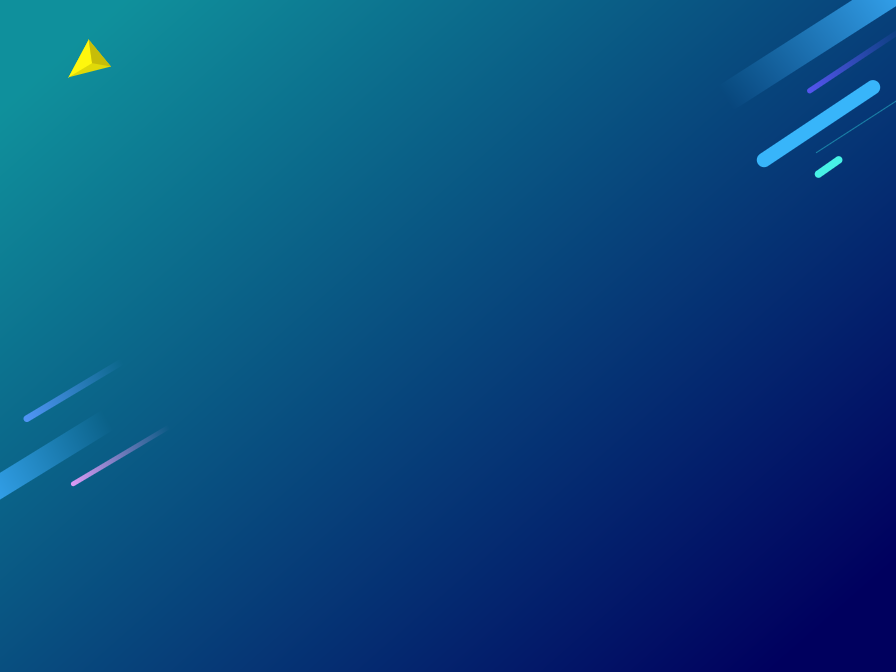
This background is drawn by a WebGL 1 fragment shader. Its source:

```glsl
precision highp float;
uniform vec2 u_resolution;

// Antialiased coverage from a distance that is positive inside
float coverage(float inside) {
  return clamp(inside * u_resolution.y + 0.5, 0.0, 1.0);
}

// Rounded bar from head to tail, its opacity falling to tailAlpha
float bar(vec2 p, vec2 head, vec2 tail, float radius, float tailAlpha) {
  vec2 axis = tail - head;
  float along = clamp(dot(p - head, axis) / dot(axis, axis), 0.0, 1.0);
  float dist = length(p - head - axis * along);
  return coverage(radius - dist) * mix(1.0, tailAlpha, along);
}

// Distance to the left side of the line from a to b
float leftOf(vec2 p, vec2 a, vec2 b) {
  vec2 dir = normalize(b - a);
  return dir.x * (p.y - a.y) - dir.y * (p.x - a.x);
}

// Triangle with counterclockwise corners
float triangle(vec2 p, vec2 a, vec2 b, vec2 c) {
  return coverage(min(leftOf(p, a, b), min(leftOf(p, b, c), leftOf(p, c, a))));
}

void main() {
  vec2 uv = gl_FragCoord.xy / u_resolution;
  vec2 p = gl_FragCoord.xy / u_resolution.y;

  // Diagonal gradient from navy to teal
  float light = 0.54 * (1.0 - uv.x) + 0.46 * uv.y;
  light = clamp((light - 0.5) * 1.18 + 0.5, 0.0, 1.0);
  vec3 color = mix(vec3(0.0, 0.0, 0.37), vec3(0.06, 0.565, 0.61), light);

  // Upper right bars
  vec3 skyBlue = vec3(0.2, 0.63, 0.92);
  color = mix(color, skyBlue, bar(p, vec2(1.333, 1.016), vec2(1.08, 0.854), 0.0214, 0.0));
  color = mix(color, vec3(0.33, 0.33, 0.93), bar(p, vec2(1.205, 0.865), vec2(1.345, 0.958), 0.004, 0.0));
  color = mix(color, vec3(0.22, 0.71, 0.98), bar(p, vec2(1.137, 0.762), vec2(1.299, 0.87), 0.0108, 1.0));
  color = mix(color, vec3(0.1, 0.5, 0.65), bar(p, vec2(1.215, 0.773), vec2(1.345, 0.857), 0.0008, 1.0));
  color = mix(color, vec3(0.28, 0.95, 0.9), bar(p, vec2(1.218, 0.741), vec2(1.248, 0.762), 0.0056, 1.0));

  // Lower left bars
  color = mix(color, vec3(0.31, 0.58, 0.96), bar(p, vec2(0.04, 0.377), vec2(0.182, 0.462), 0.005, 0.0));
  color = mix(color, skyBlue, bar(p, vec2(-0.017, 0.266), vec2(0.16, 0.375), 0.017, 0.0));
  color = mix(color, vec3(0.85, 0.6, 0.95), bar(p, vec2(0.109, 0.28), vec2(0.252, 0.365), 0.0035, 0.0));

  // Yellow pyramid: base face, then lit left and shaded right faces
  vec2 apex = vec2(0.132, 0.941);
  vec2 left = vec2(0.102, 0.885);
  vec2 right = vec2(0.165, 0.901);
  vec2 ridge = vec2(0.137, 0.906);
  color = mix(color, vec3(0.88, 0.85, 0.03), triangle(p, apex, left, right));
  color = mix(color, vec3(1.0, 0.97, 0.05), triangle(p, apex, left, ridge));
  color = mix(color, vec3(0.78, 0.74, 0.03), triangle(p, apex, ridge, right));

  gl_FragColor = vec4(color, 1.0);
}
```
